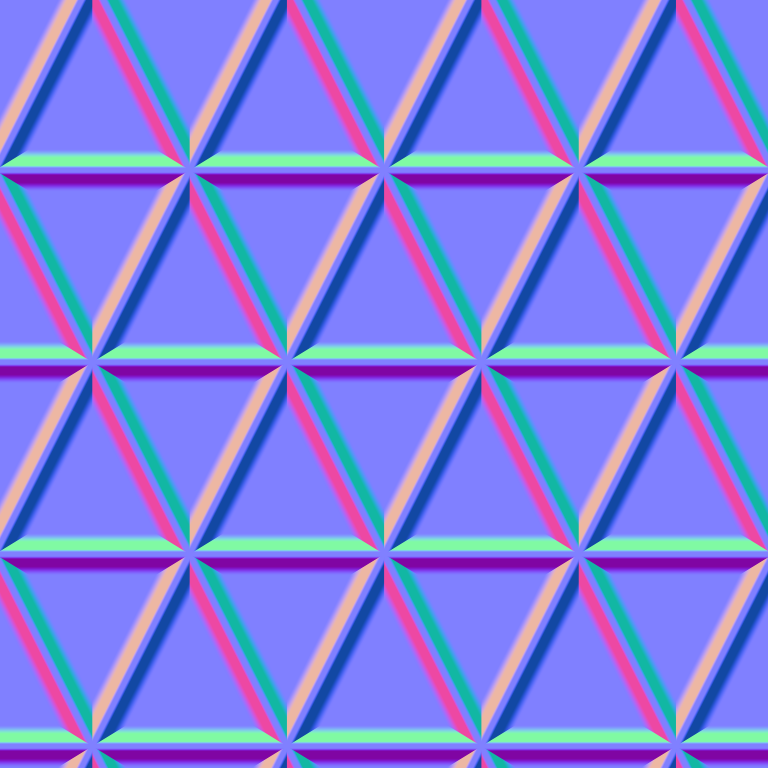
Write a WebGL 1 fragment shader that draws this texture map.

```glsl
precision highp float;
// Normal map of a triangular lattice of raised ribs on a flat panel.
// Three families of parallel lines give signed distances; the nearest line
// tilts the surface normal along a bevel profile, mitred where ribs meet.

uniform vec2 u_resolution;

// Signed distance to the nearest of a set of evenly spaced parallel lines.
float lineDistance(vec2 p, vec2 normal, float spacing) {
  return (fract(dot(p, normal) / spacing + 0.5) - 0.5) * spacing;
}

// Sine of the surface tilt: flat crest, steep flank, soft foot.
vec3 bevelTilt(vec3 dist) {
  return 0.96 * smoothstep(0.0022, 0.0065, dist)
       * (1.0 - smoothstep(0.0155, 0.028, dist));
}

void main() {
  vec2 uv = gl_FragCoord.xy / u_resolution;
  float pixel = 1.0 / min(u_resolution.x, u_resolution.y);

  // Lattice cell and the unit normals of its three edge directions.
  vec2 cell = vec2(0.2533, 0.25);
  vec2 p = uv - vec2(0.5002, 0.7784);
  vec2 flatNormal = vec2(0.0, 1.0);
  vec2 riseNormal = normalize(vec2(cell.y, -0.5 * cell.x));
  vec2 fallNormal = normalize(vec2(cell.y, 0.5 * cell.x));
  float slantSpacing = cell.x * riseNormal.x;

  vec3 signedDist = vec3(lineDistance(p, flatNormal, cell.y),
                         lineDistance(p, riseNormal, slantSpacing),
                         lineDistance(p, fallNormal, slantSpacing));
  vec3 dist = abs(signedDist);

  // Pick the nearest rib, smoothing the mitre joints.
  vec3 rival = vec3(min(dist.y, dist.z), min(dist.x, dist.z), min(dist.x, dist.y));
  vec3 weight = smoothstep(-pixel, pixel, rival - dist);
  weight /= dot(weight, vec3(1.0));

  // Tilt away from each rib, then encode with the x axis flipped.
  vec3 tilt = bevelTilt(dist);
  vec3 push = weight * tilt * sign(signedDist);
  vec2 slope = push.x * flatNormal + push.y * riseNormal + push.z * fallNormal;
  float height = dot(weight, sqrt(1.0 - tilt * tilt));
  vec3 normal = vec3(-slope.x, slope.y, height);

  gl_FragColor = vec4(0.5 + 0.5 * normal, 1.0);
}
```
